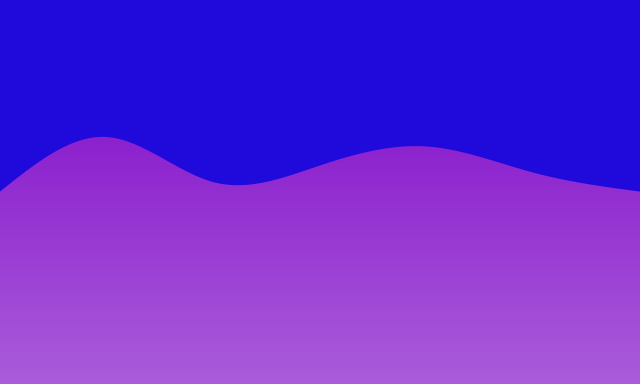
This background is drawn by a WebGL 1 fragment shader. Its source:

```glsl
precision highp float;
// A flat blue sky above one smooth violet wave with a vertical gradient.
// The crest line is a uniform cubic B-spline over six equal spans: a sum
// of bell kernels, antialiased by its distance to the pixel.

#define SKY vec3(0.127, 0.040, 0.858)
#define WAVE_TOP vec3(0.547, 0.125, 0.806)
#define WAVE_BOTTOM vec3(0.664, 0.360, 0.856)
#define SPANS 6.0
#define BASE_LEVEL 0.501
#define HEIGHT_STEP 0.0371
#define CREST_LEVEL 0.646

uniform vec2 u_resolution;

// Cubic B-spline kernel, nonzero within two spans of its centre
float bell(float x) {
  float outer = max(2.0 - abs(x), 0.0);
  float inner = max(1.0 - abs(x), 0.0);
  return (outer * outer * outer - 4.0 * inner * inner * inner) / 6.0;
}

// Crest height at x in 0..1; the outermost kernels keep both ends straight
float crestHeight(float x) {
  float u = x * SPANS;
  float steps = 6.0 * (bell(u - 1.0) - bell(u + 1.0))
              - bell(u - 2.0)
              + 2.0 * bell(u - 3.0)
              + 4.0 * bell(u - 4.0)
              + bell(u - 5.0) - bell(u - 7.0);
  return BASE_LEVEL + HEIGHT_STEP * steps;
}

void main() {
  vec2 uv = gl_FragCoord.xy / u_resolution;
  vec2 pixel = 1.0 / u_resolution;

  // Signed distance below the crest, in pixels
  float crest = crestHeight(uv.x);
  float slope = (crestHeight(uv.x + pixel.x) - crest) / pixel.y;
  float depth = (crest - uv.y) / pixel.y / sqrt(1.0 + slope * slope);
  float coverage = clamp(depth + 0.5, 0.0, 1.0);

  // Vertical gradient inside the wave
  float shade = clamp(uv.y / CREST_LEVEL, 0.0, 1.0);
  vec3 wave = mix(WAVE_BOTTOM, WAVE_TOP, shade);

  gl_FragColor = vec4(mix(SKY, wave, coverage), 1.0);
}
```
